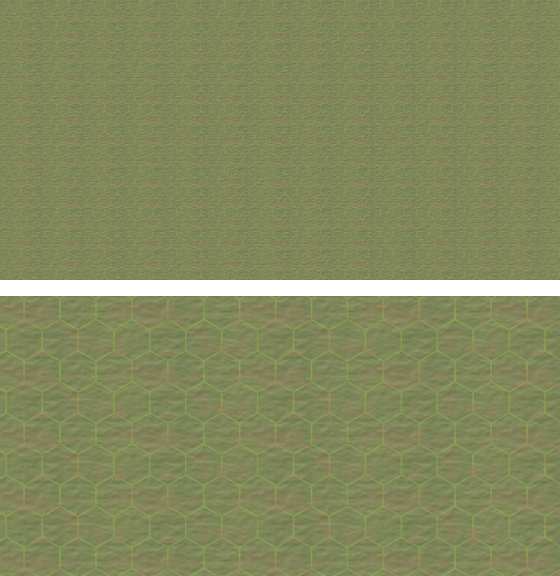
Top: the whole. Bottom: its middle third, enlarged.
This pattern is drawn by a WebGL 2 fragment shader. Its source:

```glsl
#version 300 es
precision highp float;
// Fine green honeycomb lines, 27 rows high, over weathered olive ground.

uniform vec2 u_resolution;
out vec4 fragColor;

float hash(vec2 p) {
    return fract(sin(dot(p, vec2(127.1, 311.7))) * 43758.5453);
}

// Value noise that wraps after a whole number of cells
float noise(vec2 p, vec2 period) {
    vec2 i = floor(p);
    vec2 f = fract(p);
    f = f * f * (3.0 - 2.0 * f);
    vec2 lo = mod(i, period);
    vec2 hi = mod(i + 1.0, period);
    return mix(mix(hash(lo), hash(vec2(hi.x, lo.y)), f.x),
               mix(hash(vec2(lo.x, hi.y)), hash(hi), f.x), f.y);
}

// Ground height: streaky layers repeating every 4 by 2 rows
float height(vec2 p) {
    float sum = 0.0;
    float amplitude = 0.5;
    vec2 frequency = vec2(3.0, 6.0);
    for (int i = 0; i < 3; i++) {
        sum += amplitude * noise(p * frequency, vec2(4.0, 2.0) * frequency);
        amplitude *= 0.6;
        frequency *= 2.0;
    }
    return sum;
}

// Distance to the nearest edge of a grid of upright hexagons
float hexEdge(vec2 p) {
    vec2 cell = vec2(1.1547, 2.0);
    vec2 a = mod(p, cell) - 0.5 * cell;
    vec2 b = mod(p + 0.5 * cell, cell) - 0.5 * cell;
    vec2 q = abs(dot(a, a) < dot(b, b) ? a : b);
    return 0.57735 - max(q.x, dot(q, vec2(0.5, 0.866025)));
}

void main() {
    float pixel = 27.0 / u_resolution.y;
    vec2 p = gl_FragCoord.xy * pixel;

    // Tone shifts between olive and dry brown
    float tone = noise(p * vec2(1.0, 2.0), vec2(4.0));
    float dry = noise(p * vec2(3.0, 4.0) + 0.4, vec2(12.0, 8.0));
    vec3 color = mix(vec3(0.483, 0.518, 0.350), vec3(0.507, 0.540, 0.351), tone);
    color = mix(color, vec3(0.533, 0.508, 0.362), 0.75 * smoothstep(0.4, 0.85, dry));

    // Embossed grain lit from the upper left
    float relief = height(p) - height(p + vec2(-0.05, 0.08));
    color += 0.13 * clamp(relief, -0.5, 0.5);

    // Thin lines, faded by pixel coverage and uneven wear
    float halfWidth = 0.025;
    float edge = hexEdge(p - vec2(0.3, 0.58));
    float line = clamp(halfWidth + 0.5 * pixel - edge, 0.0, min(pixel, 2.0 * halfWidth)) / pixel;
    float wear = mix(0.5, 0.9, noise(p * 3.0, vec2(12.0, 6.0)));
    vec3 lineColor = mix(vec3(0.55, 0.66, 0.31), vec3(0.62, 0.56, 0.34), smoothstep(0.55, 0.9, dry));
    color = mix(color, lineColor, line * wear);

    fragColor = vec4(color, 1.0);
}
```
